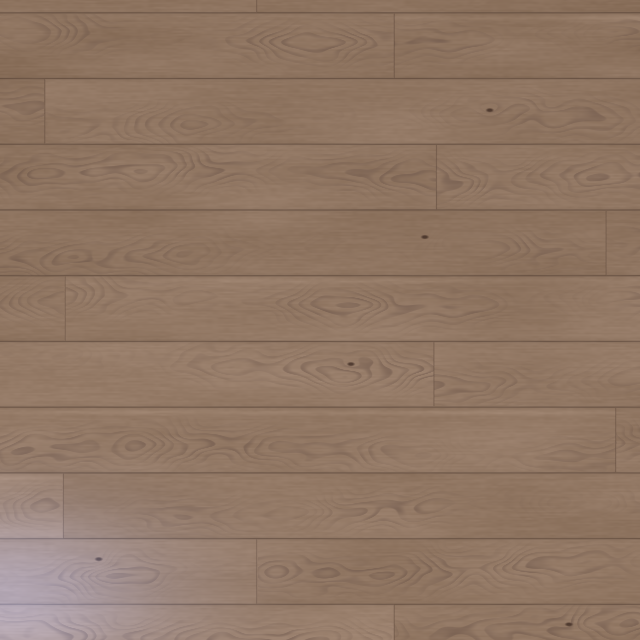
Write a Shadertoy shader that draws this texture.

```glsl
// Oak plank floor: staggered horizontal boards with thin seams and end joints.
// Grain is drawn as contour lines of a layered-sine height field, over stretched
// noise fibres, with scattered knots and a cool window glow at the lower left.

const float ROW_HEIGHT = 0.1027;      // board width, in canvas heights
const float FIRST_SEAM = 0.0200;      // distance of first seam from the top
const float SEAM_HALF = 0.0010;
const float JOINT_HALF = 0.0008;
const float SEAM_STRENGTH = 0.62;
const float RING_STRENGTH = 0.60;
const float KNOT_CHANCE = 0.40;
const int JOINT_ROWS = 9;             // rows before the stagger repeats
const float JOINTS[JOINT_ROWS] = float[](
    0.401, 0.616, 0.070, 0.682, 0.947, 0.102, 0.678, 0.962, 0.099);

const vec3 DARK_OAK = vec3(0.525, 0.422, 0.340);
const vec3 LIGHT_OAK = vec3(0.625, 0.522, 0.446);
const vec3 RING_COLOR = vec3(0.425, 0.335, 0.290);
const vec3 SEAM_COLOR = vec3(0.360, 0.275, 0.225);
const vec3 KNOT_COLOR = vec3(0.230, 0.155, 0.125);
const vec3 GLOW_COLOR = vec3(0.135, 0.190, 0.320);
const vec2 GLOW_CENTER = vec2(0.0, 0.065);
const vec2 GLOW_SIZE = vec2(0.26, 0.135);

float hash(vec2 p) {
    vec3 q = fract(vec3(p.xyx) * 0.1031);
    q += dot(q, q.yzx + 33.33);
    return fract((q.x + q.y) * q.z);
}

float noise(vec2 p) {
    vec2 i = floor(p), f = fract(p);
    f = f * f * (3.0 - 2.0 * f);
    return mix(mix(hash(i), hash(i + vec2(1, 0)), f.x),
               mix(hash(i + vec2(0, 1)), hash(i + vec2(1, 1)), f.x), f.y);
}

// Smooth coverage of a line with the given half width
float lineMask(float dist, float halfWidth, float pixel) {
    return 1.0 - smoothstep(halfWidth - pixel, halfWidth + pixel, abs(dist));
}

// Height whose whole-number contours are the growth rings
float ringHeight(float x, float v, float center, float seed) {
    float along = 2.4 * sin(x * 13.0 + seed)
                + 1.1 * sin(x * 29.0 + seed * 2.3)
                + 0.3 * sin(x * 67.0 + seed * 3.1 + v * 7.0);
    float across = 10.0 * sqrt((v - center) * (v - center) + 0.004);
    return along + across + 1.3 * noise(vec2(x * 26.0 + seed, v * 7.0));
}

void mainImage(out vec4 fragColor, in vec2 fragCoord) {
    vec2 uv = fragCoord / iResolution.xy;
    float pixel = 0.75 / min(iResolution.x, iResolution.y);

    // Board layout
    float rowPos = (1.0 - uv.y - FIRST_SEAM) / ROW_HEIGHT + 1.0;
    float row = floor(rowPos);
    float v = fract(rowPos);
    float joint = JOINTS[int(row) % JOINT_ROWS];
    float board = row * 2.0 + step(joint, uv.x);
    float seed = 40.0 * hash(vec2(board, 7.0));

    // Board tone, broad stains and fine fibres
    vec2 grainPos = vec2(uv.x, uv.y + seed);
    float fibre = 0.6 * noise(grainPos * vec2(28.0, 420.0))
                + 0.4 * noise(grainPos * vec2(110.0, 300.0)) - 0.5;
    float stain = noise(grainPos * vec2(5.0, 24.0)) - 0.5;
    float tone = 0.50 + 0.30 * (hash(vec2(board, 3.0)) - 0.5)
               + 0.42 * stain + 0.42 * fibre;
    tone += 0.28 * (0.45 - uv.y) - 0.25 * (uv.x - 0.45) * (uv.x - 0.45);
    vec3 color = mix(DARK_OAK, LIGHT_OAK, tone);

    // One possible knot per row, with rings bending around it
    vec2 knotAt = vec2(hash(vec2(row, 21.0)), 0.3 + 0.4 * hash(vec2(row, 22.0)));
    float hasKnot = step(hash(vec2(row, 23.0)), KNOT_CHANCE);
    vec2 toKnot = vec2(uv.x - knotAt.x, (v - knotAt.y) * ROW_HEIGHT);
    float knotDist = length(toKnot * vec2(0.7, 1.3));
    float bend = hasKnot * exp(-knotDist * knotDist * 4000.0);

    // Arched growth rings, confined to patches along the board's heart
    float center = 0.5 + 0.35 * (hash(vec2(board, 5.0)) - 0.5)
                 + 0.10 * sin(uv.x * 6.0 + seed);
    float height = ringHeight(uv.x, v, center, seed) + 2.0 * bend;
    float phase = fract(height);
    float ring = smoothstep(0.35, 0.82, phase) * (1.0 - smoothstep(0.86, 1.0, phase));
    ring *= 1.0 - smoothstep(0.25, 0.7, fwidth(height));
    float offHeart = v - center;
    float patchMask = 0.15 + 0.85 * smoothstep(0.3, 0.7, noise(vec2(uv.x * 6.0 + seed, seed)));
    float broken = 0.3 + 0.7 * noise(vec2(uv.x * 38.0 + seed, v * 9.0));
    float ringMask = exp(-offHeart * offHeart * 14.0) * patchMask * broken;
    color = mix(color, RING_COLOR, RING_STRENGTH * ring * ringMask);

    // Knot core
    float core = 1.0 - smoothstep(0.0015, 0.0055, knotDist);
    color = mix(color, KNOT_COLOR, 0.75 * core * hasKnot);

    // Worn pale edge on some boards
    float worn = step(0.7, hash(vec2(board, 9.0))) * noise(vec2(uv.x * 5.0, board));
    color += 0.05 * worn * exp(-pow((v - 0.08) / 0.035, 2.0));

    // Seams and end joints
    float seamDist = min(v, 1.0 - v) * ROW_HEIGHT;
    float seam = lineMask(seamDist, SEAM_HALF, pixel);
    seam = max(seam, 0.85 * lineMask(uv.x - joint, JOINT_HALF, pixel));
    seam *= 0.75 + 0.25 * noise(vec2(uv.x * 20.0, row));
    color = mix(color, SEAM_COLOR, SEAM_STRENGTH * seam);
    color *= 1.0 - 0.05 * exp(-seamDist / 0.003);

    // Window glow
    vec2 glowPos = (uv - GLOW_CENTER) / GLOW_SIZE;
    color += GLOW_COLOR * exp(-dot(glowPos, glowPos));

    fragColor = vec4(clamp(color, 0.0, 1.0), 1.0);
}
```
